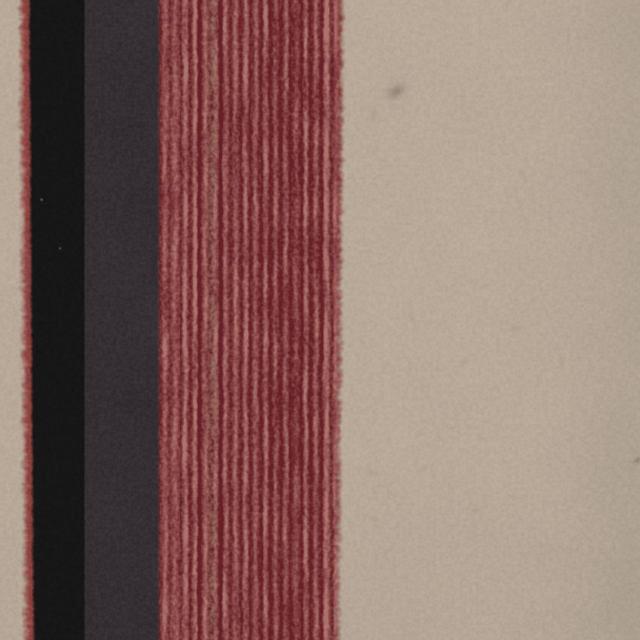
Give the GLSL for this texture, as a three.js fragment shader.

```glsl
// Vertical bands of black, slate and ribbed red ink printed on warm speckled paper.
varying vec2 vUv;

const vec3 PAPER = vec3(0.720, 0.661, 0.599);
const vec3 PAPER_SHADE = vec3(0.645, 0.570, 0.510);
const vec3 BLACK_INK = vec3(0.092, 0.088, 0.088);
const vec3 SLATE_INK = vec3(0.208, 0.182, 0.197);
const vec3 RED_DEEP = vec3(0.405, 0.125, 0.150);
const vec3 RED_PALE = vec3(0.650, 0.420, 0.400);
const vec3 RED_FRINGE = vec3(0.550, 0.255, 0.245);
const vec3 THIN_INK = vec3(0.570, 0.450, 0.385);

const float FRINGE_LEFT = 0.037;
const float BLACK_LEFT = 0.049;
const float SLATE_LEFT = 0.132;
const float RED_LEFT = 0.248;
const float RED_RIGHT = 0.531;
const float RIB_PERIOD = 0.0157;
const float RIB_ORIGIN = 0.368;
const float SOFT = 0.0025;
const float FRINGE_SOFT = 0.0075;
const float TAU = 6.2831853;

float hash(vec2 p) {
  vec3 q = fract(vec3(p.xyx) * 0.1031);
  q += dot(q, q.yzx + 33.33);
  return fract((q.x + q.y) * q.z);
}

float cornerGradient(vec2 cell, vec2 offset) {
  float angle = TAU * hash(cell);
  return dot(vec2(cos(angle), sin(angle)), offset);
}

// Gradient noise, roughly -0.7 to 0.7
float noise(vec2 p) {
  vec2 i = floor(p), f = fract(p);
  vec2 u = f * f * f * (f * (f * 6.0 - 15.0) + 10.0);
  vec2 e = vec2(0.0, 1.0);
  float low = mix(cornerGradient(i, f), cornerGradient(i + e.yx, f - e.yx), u.x);
  float high = mix(cornerGradient(i + e, f - e), cornerGradient(i + e.yy, f - e.yy), u.x);
  return mix(low, high, u.y);
}

float fbm(vec2 p) {
  float sum = 0.0, gain = 0.6;
  for (int k = 0; k < 4; k++) {
    sum += gain * noise(p);
    p = p * 2.03 + 17.1;
    gain *= 0.55;
  }
  return sum;
}

float edge(float x, float at, float soft) {
  return smoothstep(at - soft, at + soft, x);
}

float line(float x, float at, float width) {
  float d = (x - at) / width;
  return exp(-d * d);
}

// Soft tilted mark, strongest at its centre
float smudge(vec2 p, vec2 center, vec2 size, float angle) {
  vec2 d = p - center;
  float c = cos(angle), s = sin(angle);
  d = vec2(c * d.x + s * d.y, c * d.y - s * d.x) / size;
  return exp(-dot(d, d));
}

// One randomly tilted fibre in a sparse share of the cells
float fibers(vec2 p, float density, float share) {
  vec2 cell = floor(p * density);
  vec2 center = 0.3 + 0.4 * vec2(hash(cell + 3.7), hash(cell + 9.2));
  float mark = smudge(fract(p * density), center, vec2(0.14, 0.06), TAU * hash(cell + 5.1));
  return mark * step(hash(cell + 21.0), share);
}

vec3 paperColor(vec2 p) {
  float grain = noise(p * 210.0) + 0.8 * noise(p * 110.0 + 40.0);
  vec3 color = PAPER * (1.0 + 0.040 * grain + 0.022 * fbm(p * 9.0));
  color *= 1.0 - 0.045 * line(p.x, 1.0, 0.10) - 0.02 * line(p.y, 0.0, 0.2);
  float marks = 0.30 * fibers(p, 13.0, 0.16) + 0.20 * fibers(p + 0.37, 21.0, 0.15);
  color = mix(color, PAPER_SHADE, marks);
  float stain = 0.8 * smudge(p, vec2(0.619, 0.857), vec2(0.014, 0.009), 0.6)
    + 0.8 * smudge(p, vec2(0.996, 0.281), vec2(0.008, 0.004), 0.6)
    + 0.9 * smudge(p, vec2(0.534, 0.464), vec2(0.004), 0.0);
  return mix(color, PAPER_SHADE * 0.72, 0.6 * min(stain, 1.0));
}

vec3 ribbedRed(vec2 p) {
  float x = p.x + 0.0016 * noise(vec2(p.x * 20.0, p.y * 9.0)) + 0.0016 * noise(p * vec2(70.0, 60.0));
  float phase = (x - RIB_ORIGIN) / RIB_PERIOD;
  float strength = mix(0.26, 0.56, hash(vec2(floor(phase + 0.5) + 60.0, 4.0)));
  float streak = noise(vec2(p.x * 110.0, p.y * 14.0));
  float mottle = noise(p * vec2(170.0, 110.0)) + 0.8 * noise(p * 215.0 + 31.0);
  float pale = 0.45 + strength * cos(TAU * phase) * (0.85 + 0.9 * streak);
  pale += 0.34 * streak + 0.38 * mottle + 0.20 * fbm(p * vec2(10.0, 12.0));
  pale += 0.08 * line(p.x, 0.285, 0.05) - 0.14 * line(p.x, 0.455, 0.05);
  pale += 0.42 * line(x, 0.514, 0.004) - 0.45 * line(x, 0.311, 0.003) - 0.40 * line(x, 0.345, 0.003);
  vec3 color = mix(RED_DEEP, RED_PALE, clamp(pale, 0.0, 1.1));
  float worn = line(x, 0.332, 0.005) * (0.42 + 0.7 * noise(p * vec2(70.0, 28.0)) + 0.4 * mottle);
  color = mix(color, THIN_INK, clamp(worn, 0.0, 0.8));
  return mix(color, RED_FRINGE * (1.0 + 0.18 * mottle), 0.55 * edge(p.x, 0.525, 0.004));
}

void main() {
  vec2 p = vUv;
  float grain = noise(p * 215.0) + 0.7 * noise(p * 110.0);
  float ragged = 0.004 * noise(p * vec2(50.0, 62.0)) + 0.004 * noise(p * vec2(90.0, 135.0) + 8.3);
  float lean = 0.007 * (p.y - 0.5);
  vec3 paper = paperColor(p);

  // Bands from left to right, each laid over the previous one
  vec3 fringe = RED_FRINGE * (1.0 + 0.16 * grain);
  vec3 color = mix(paper, fringe, edge(p.x, FRINGE_LEFT - lean + ragged, FRINGE_SOFT));
  vec3 black = BLACK_INK * (1.0 + 0.14 * grain);
  black += 0.28 * smudge(p, vec2(0.065, 0.688), vec2(0.002), 0.0);
  black += 0.20 * smudge(p, vec2(0.094, 0.612), vec2(0.002), 0.0);
  color = mix(color, black, edge(p.x, BLACK_LEFT - lean + 0.4 * ragged, 0.0035));
  vec3 slate = SLATE_INK * (1.0 + 0.16 * grain + 0.12 * fbm(p * 7.0));
  color = mix(color, slate, edge(p.x, SLATE_LEFT, 0.0015));
  color = mix(color, ribbedRed(p), edge(p.x, RED_LEFT + 0.3 * ragged, SOFT));
  color = mix(color, paper, edge(p.x, RED_RIGHT + lean + ragged, FRINGE_SOFT));
  gl_FragColor = vec4(color, 1.0);
}
```
